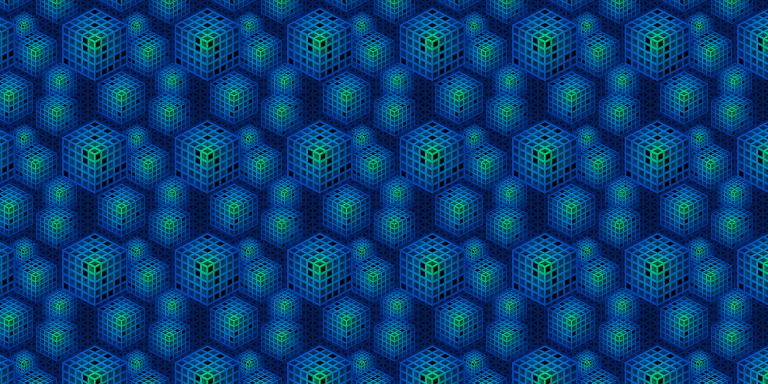
Give the GLSL for this pattern, as a WebGL 1 fragment shader.

```glsl
precision highp float;

uniform vec2 u_resolution;

float hash(vec2 p) {
  return fract(sin(dot(p, vec2(127.1, 311.7))) * 43758.5);
}

// Coverage of lines at whole numbers of g, smoothed over px
float gridLines(vec2 g, float halfWidth, float px) {
  vec2 d = abs(fract(g + 0.5) - 0.5);
  vec2 cover = clamp((halfWidth - d) / px + 0.5, 0.0, 1.0);
  return max(cover.x, cover.y);
}

// Near corner (xy) and half width (z) of each cube, back to front
vec3 cubeLayout(int i) {
  if (i == 0) return vec3(0.373, 0.142, 0.12);
  if (i == 1) return vec3(0.687, -0.344, 0.15);
  if (i == 2) return vec3(0.474, -0.089, 0.185);
  if (i == 3) return vec3(0.662, -0.622, 0.18);
  if (i == 4) return vec3(0.237, -0.480, 0.207);
  return vec3(0.0, 0.0, 0.284);
}

// Green at the near corner, through cyan to deep blue
vec3 glowRamp(float t) {
  vec3 c = mix(vec3(0.02, 0.85, 0.55), vec3(0.01, 0.52, 0.82), smoothstep(0.05, 0.5, t));
  return mix(c, vec3(0.01, 0.29, 0.74), smoothstep(0.45, 1.05, t));
}

// Dim lattice behind the cubes
vec3 backdrop(vec2 p, float px) {
  vec2 slants = vec2(p.y * 16.0 + p.x * 8.0, p.y * 16.0 - p.x * 8.0);
  float lines = gridLines(slants, 0.14, px * 18.0);
  lines = max(lines, gridLines(vec2(p.x * 16.0, 0.5), 0.14, px * 16.0));
  return mix(vec3(0.01, 0.035, 0.1), vec3(0.02, 0.13, 0.38), lines * 0.75);
}

vec3 drawCube(vec3 under, vec2 p, vec3 cube, float px) {
  vec2 q = (fract(p - cube.xy + 0.5) - 0.5) / cube.z;
  float unitPx = px / cube.z;
  float t = length(q * vec2(1.0, 0.9));

  // Side faces share mirrored coordinates; the top has its own
  vec2 face = vec2(abs(q.x), (0.52 * abs(q.x) - q.y) / 1.2);
  float side = q.x < 0.0 ? 1.0 : 2.0;
  float shade = q.x < 0.0 ? 0.95 : 0.82;
  if (face.y < 0.0) {
    face = 0.5 * vec2(q.y / 0.52 + q.x, q.y / 0.52 - q.x);
    side = 0.0;
    shade = 1.0;
  }

  // Front bars over a shifted inner layer and dark hollows
  vec2 cell = face * 5.0;
  float cellPx = unitPx * 5.0;
  float bars = gridLines(cell, 0.15, cellPx);
  float inner = gridLines(cell + vec2(0.36, 0.42), 0.12, cellPx);
  float rnd = hash(floor(cell) + side * 17.0 + cube.xy * 9.0);
  float hollow = mix(0.22, 0.46, rnd) * (1.0 - 0.85 * step(0.9, rnd));
  float light = mix(hollow + 0.2 * inner * step(rnd, 0.9), 1.0, bars);
  vec3 body = glowRamp(t) * light * shade;

  // Smaller cubes dissolve into a blue haze at the rim
  float soft = 1.0 - cube.z / 0.284;
  float rim = max(face.x, face.y);
  float inside = clamp((1.03 - rim) / unitPx + 0.5, 0.0, 1.0);
  float alpha = inside * (1.0 - 0.9 * soft * smoothstep(0.5, 1.15, t));
  vec3 haze = vec3(0.0, 0.09, 0.28) * exp(-1.6 * t * t);
  return mix(under + haze, body, alpha);
}

void main() {
  // Square tile, measured from the near corner of the largest cube
  vec2 p = (gl_FragCoord.xy / u_resolution.y - vec2(0.247, 0.891)) / 0.293;
  float px = 1.0 / (0.293 * u_resolution.y);

  vec3 color = backdrop(p, px);
  for (int i = 0; i < 6; i++) {
    color = drawCube(color, p, cubeLayout(i), px);
  }
  gl_FragColor = vec4(color, 1.0);
}
```
